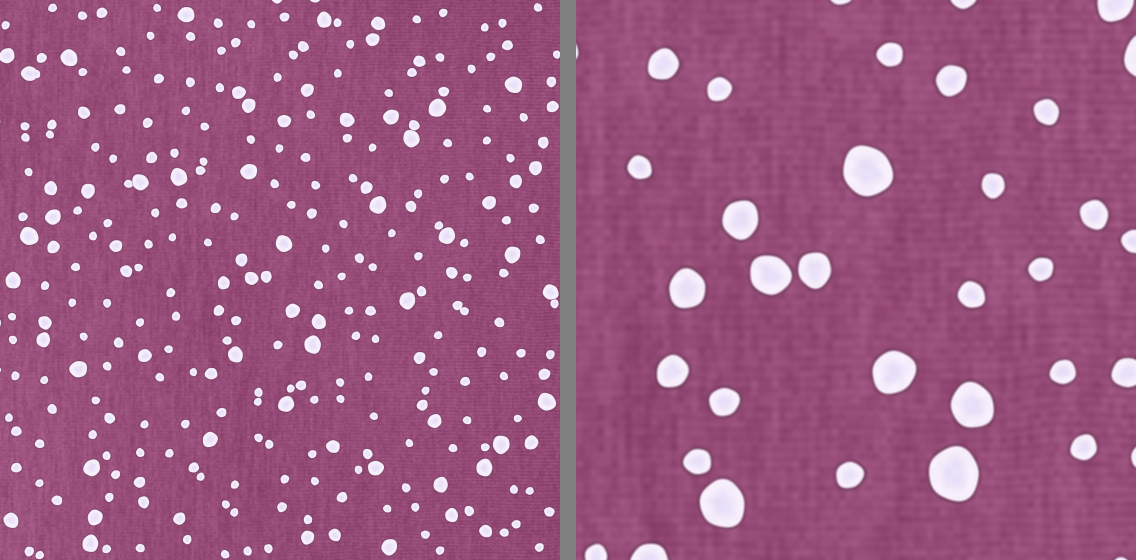
Left, the full canvas; right, a detail of the centre.
This pattern is drawn by a Shadertoy shader. Its source:

```glsl
// Plum jersey cloth scattered with small, slightly uneven white dots.
// Dots sit on a jittered grid; the cloth is stretched value noise: upright
// yarn streaks, fine horizontal knit rows and a broad change of light.

#define DOT_GRID 17.0      // dots along one side
#define DOT_JITTER 0.84    // 0 = regular grid, 1 = anywhere in the cell
#define RADIUS_MIN 0.0073
#define RADIUS_MAX 0.0158
#define RADIUS_BIAS 3.5    // higher = fewer large dots
#define EDGE_SOFTNESS 0.0011
#define RIM_WIDTH 0.0022
#define KNIT_ROWS 170.0
#define STREAK_CONTRAST 1.1
#define GRAIN_CONTRAST 0.75

const vec3 PLUM_DARK = vec3(0.540, 0.250, 0.420);
const vec3 PLUM_LIGHT = vec3(0.612, 0.322, 0.492);
const vec3 RIM_COLOUR = vec3(0.43, 0.24, 0.36);
const vec3 DOT_CENTRE = vec3(0.91, 0.88, 0.975);
const vec3 DOT_EDGE = vec3(0.97, 0.935, 0.985);
const float TAU = 6.2831853;

// Integer hash: two random values in 0..1 for a grid cell
vec2 hash2(vec2 cell, uint seed) {
    uvec2 v = uvec2(ivec2(cell) + 4096) + uvec2(seed * 7919u, seed * 104u);
    v = v * 1664525u + 1013904223u;
    v.x += v.y * 1664525u;
    v.y += v.x * 1664525u;
    v ^= v >> 16u;
    v.x += v.y * 1664525u;
    v.y += v.x * 1664525u;
    v ^= v >> 16u;
    return vec2(v & 65535u) / 65535.0;
}

float noise(vec2 p, uint seed) {
    vec2 i = floor(p), f = fract(p);
    f = f * f * (3.0 - 2.0 * f);
    float low = mix(hash2(i, seed).x, hash2(i + vec2(1, 0), seed).x, f.x);
    float high = mix(hash2(i + vec2(0, 1), seed).x, hash2(i + vec2(1, 1), seed).x, f.x);
    return mix(low, high, f.y);
}

// x: signed distance to the nearest dot, y: radius of that dot
vec2 nearestDot(vec2 uv) {
    vec2 home = floor(uv * DOT_GRID);
    vec2 nearest = vec2(1.0, RADIUS_MIN);
    for (int y = -1; y <= 1; y++) {
        for (int x = -1; x <= 1; x++) {
            vec2 cell = home + vec2(x, y);
            vec2 centre = cell + 0.5 + DOT_JITTER * (hash2(cell, 1u) - 0.5);
            vec2 size = hash2(cell, 2u);
            vec2 phase = hash2(cell, 3u) * TAU;
            vec2 d = uv - centre / DOT_GRID;
            float angle = atan(d.y, d.x);
            float radius = mix(RADIUS_MIN, RADIUS_MAX, pow(size.x, RADIUS_BIAS));
            radius *= 0.94 + 0.12 * size.y;
            float wobble = 0.05 * cos(2.0 * angle + phase.x)
                         + 0.03 * cos(3.0 * angle + phase.y)
                         + 0.02 * cos(5.0 * angle + phase.x + phase.y);
            float dist = length(d) - radius * (1.0 + wobble);
            if (dist < nearest.x) nearest = vec2(dist, radius);
        }
    }
    return nearest;
}

vec3 cloth(vec2 uv) {
    // Yarn streaks at two widths, and short grain
    float streak = 0.6 * noise(uv * vec2(230.0, 32.0), 4u)
                 + 0.4 * noise(uv * vec2(110.0, 14.0), 5u) - 0.5;
    float grain = noise(uv * vec2(250.0, 210.0), 6u) - 0.5;

    // Knit rows, clearer towards the right
    float toRight = smoothstep(0.35, 0.9, uv.x + 0.2 * (noise(uv * 3.0, 7u) - 0.5));
    float bend = noise(uv * vec2(24.0, 12.0), 8u);
    float rows = cos(TAU * (uv.y * KNIT_ROWS + 0.8 * bend));
    rows *= 0.4 + 0.6 * noise(uv * vec2(45.0, 90.0), 9u);

    // Broad light and shade
    float light = 0.5 * (noise(uv * 2.5 + 3.0, 10u) - 0.5) - 0.42 * toRight;

    float tone = 0.8 + light + GRAIN_CONTRAST * grain
               + STREAK_CONTRAST * mix(1.0, 0.6, toRight) * streak
               + mix(0.12, 0.34, toRight) * rows;
    return mix(PLUM_DARK, PLUM_LIGHT, clamp(tone, -0.5, 1.6));
}

void mainImage(out vec4 fragColor, in vec2 fragCoord) {
    float side = min(iResolution.x, iResolution.y);
    vec2 uv = fragCoord / side;
    float soft = max(EDGE_SOFTNESS, 0.7 / side);

    vec3 colour = cloth(uv);
    vec2 dotInfo = nearestDot(uv);

    // Thin shadowed rim, uneven around each dot
    float rim = 1.0 - smoothstep(0.0, RIM_WIDTH + soft, dotInfo.x);
    colour = mix(colour, RIM_COLOUR, rim * (0.35 + 0.5 * noise(uv * 160.0, 11u)));

    // Printed dot, faintly cooler in the middle
    float depth = clamp(-dotInfo.x / dotInfo.y, 0.0, 1.0);
    vec3 paint = mix(DOT_EDGE, DOT_CENTRE, smoothstep(0.2, 0.8, depth));
    paint += 0.025 * (noise(uv * 220.0, 12u) - 0.5);
    colour = mix(colour, paint, 1.0 - smoothstep(-soft, soft, dotInfo.x));

    fragColor = vec4(colour, 1.0);
}
```
